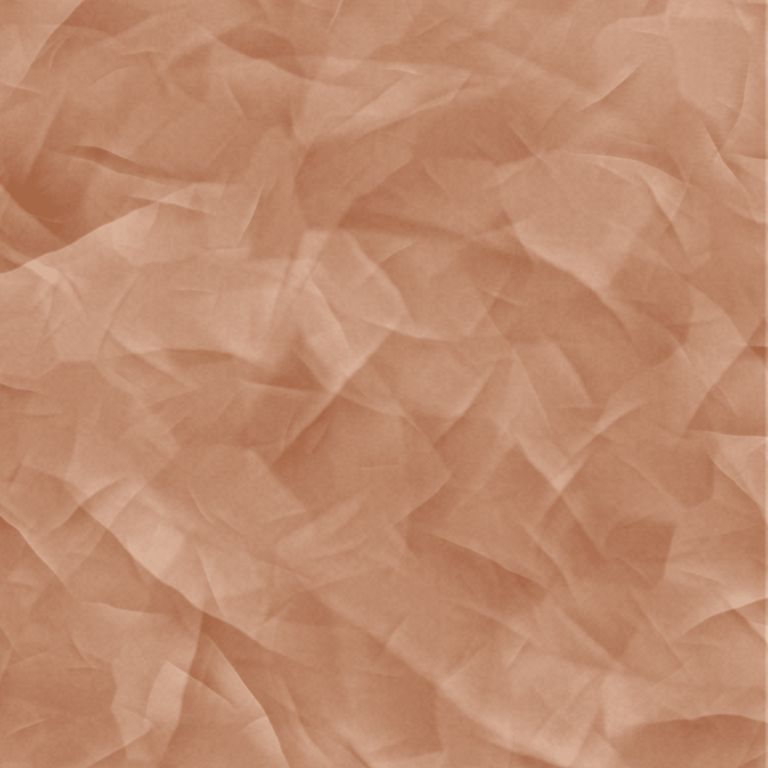
Write a WebGL 2 fragment shader that draws this texture.

```glsl
#version 300 es
precision highp float;
// Crumpled brown wrapping paper: soft facets, tapered creases and fine fibre grain.

#define SHADOW_COLOR vec3(0.69, 0.46, 0.34)
#define LIGHT_COLOR vec3(0.81, 0.64, 0.54)
#define BASE_TONE 0.45
#define FOLD_CONTRAST 0.46
#define FACET_CONTRAST 0.36
#define MOTTLE 0.22
#define GRAIN 0.26
#define WARP 0.035
#define CREST_WIDTH 0.0022
#define CREST_LIGHT 0.30
#define FALL_ANGLE -0.55
#define RISE_ANGLE 0.80

uniform vec2 u_resolution;
out vec4 fragColor;

vec4 hash4(vec2 cell, float seed) {
    float phase = dot(cell, vec2(127.1, 311.7)) + seed * 17.3;
    return fract(sin(phase + vec4(0.0, 1.7, 3.1, 5.3)) * 43758.5453);
}

float hash(vec2 cell) {
    return fract(sin(dot(cell, vec2(127.1, 311.7))) * 43758.5453);
}

float noise(vec2 p) {
    vec2 cell = floor(p), f = fract(p);
    f = f * f * (3.0 - 2.0 * f);
    float low = mix(hash(cell), hash(cell + vec2(1, 0)), f.x);
    float high = mix(hash(cell + vec2(0, 1)), hash(cell + vec2(1, 1)), f.x);
    return mix(low, high, f.y) - 0.5;
}

float fbm(vec2 p) {
    float sum = 0.0, amp = 0.5;
    for (int i = 0; i < 4; i++) {
        sum += amp * noise(p);
        p = mat2(1.6, 1.2, -1.2, 1.6) * p + 7.3;
        amp *= 0.5;
    }
    return sum;
}

// Tilted cells blended over narrow borders.
float facets(vec2 p, float scale, float seed) {
    vec2 q = p * scale, base = floor(q);
    float sum = 0.0, total = 0.0;
    for (int j = -1; j <= 1; j++)
    for (int i = -1; i <= 1; i++) {
        vec2 cell = base + vec2(i, j);
        vec4 r = hash4(cell, seed);
        vec2 rel = q - cell - r.xy;
        float turn = 6.2832 * r.w;
        float tilt = dot(rel, vec2(cos(turn), sin(turn)));
        float weight = exp(-32.0 * dot(rel, rel));
        sum += weight * (r.z - 0.5 + 0.8 * tilt);
        total += weight;
    }
    return sum / max(total, 1e-30);
}

// Scattered bent creases: a lit slope and a shaded slope meet at each crest.
float folds(vec2 p, float scale, float seed) {
    vec2 q = p * scale, base = floor(q);
    float sum = 0.0;
    for (int j = -1; j <= 1; j++)
    for (int i = -1; i <= 1; i++) {
        vec2 cell = base + vec2(i, j);
        vec4 r = hash4(cell, seed);
        vec4 s = hash4(cell, seed + 31.0);
        float angle = mix(FALL_ANGLE, RISE_ANGLE, step(0.58, r.z)) + (s.x - 0.5) * 1.1;
        vec2 dir = vec2(cos(angle), sin(angle));
        vec2 rel = q - cell - r.xy;
        float along = dot(rel, dir);
        float across = dot(rel, vec2(-dir.y, dir.x)) + (s.y - 0.5) * 0.5 * along * along;

        float taper = 1.0 - smoothstep(0.12, 0.55 + 0.35 * s.z, abs(along));
        float spread = 0.3 + 0.7 * taper;
        float litWidth = mix(0.10, 0.38, s.w) * spread;
        float darkWidth = mix(0.38, 0.14, s.w) * spread;
        float lit = 1.0 - smoothstep(0.0, litWidth, across);
        float dark = 1.0 - smoothstep(0.0, darkWidth, -across);
        float blur = mix(0.0015, 0.008, s.z * s.z) * scale;
        float relief = mix(-dark, lit, smoothstep(-blur, blur, across));
        float facing = r.w < 0.32 ? -1.0 : 1.0;
        float strength = 0.25 + 0.75 * fract(r.w * 7.0);

        float crestOffset = across / (CREST_WIDTH * scale);
        float crest = CREST_LIGHT * exp(-crestOffset * crestOffset);
        sum += taper * strength * (facing * relief + crest);
    }
    return sum;
}

void main() {
    vec2 uv = gl_FragCoord.xy / u_resolution;

    // Bend the sheet so that creases wander and break
    vec2 p = uv + WARP * vec2(noise(uv * 5.0), noise(uv * 5.0 + 41.0));
    p += 0.30 * WARP * vec2(noise(uv * 17.0 + 9.0), noise(uv * 17.0 + 73.0));
    p += 0.09 * WARP * vec2(noise(uv * 52.0 + 5.0), noise(uv * 52.0 + 27.0));

    // Relief from broad folds down to small wrinkles
    float tone = BASE_TONE;
    tone += FOLD_CONTRAST * folds(p, 2.6, 1.0);
    tone += FOLD_CONTRAST * 1.05 * folds(p + 0.37, 4.6, 2.0);
    tone += FOLD_CONTRAST * 0.80 * folds(p + 0.71, 8.3, 3.0);
    tone += FOLD_CONTRAST * 0.45 * folds(p + 0.13, 14.5, 4.0);
    tone += FACET_CONTRAST * facets(p, 5.0, 5.0);
    tone += FACET_CONTRAST * 0.85 * facets(p + 0.29, 9.5, 6.0);

    // Stains and fibre grain
    tone += MOTTLE * fbm(uv * 6.0);
    tone += GRAIN * (0.6 * noise(uv * 290.0) + 0.4 * noise(uv * 130.0 + 19.0));

    // Pale cut edge on the right
    tone = clamp(tone, -0.3, 1.25);
    tone += 0.6 * smoothstep(0.995, 0.999, uv.x);
    fragColor = vec4(mix(SHADOW_COLOR, LIGHT_COLOR, tone), 1.0);
}
```
